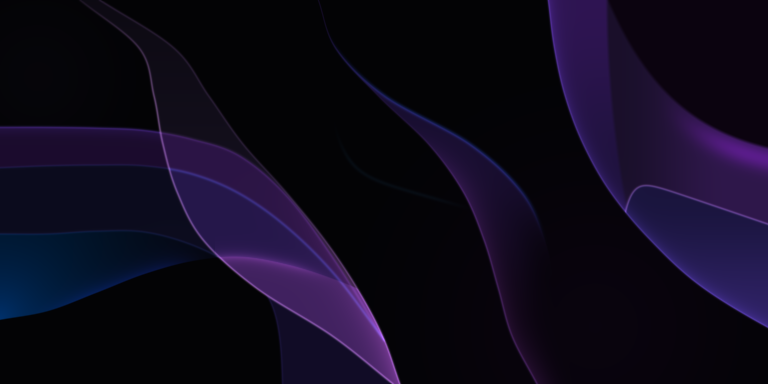
Write a Shadertoy shader that draws this background.

```glsl
// Translucent violet and blue silk ribbons flowing over a near-black backdrop.

// Smooth curve through nine values spaced an eighth of the height apart.
float spline(float t, float k[9]) {
    float s = clamp(t * 8.0, 0.0, 8.0);
    int i = min(int(s), 7);
    float f = s - float(i);
    float a = k[i], b = k[i + 1];
    float before = i > 0 ? k[i - 1] : 2.0 * a - b;
    float after = i < 7 ? k[i + 2] : 2.0 * b - a;
    float m = 0.5 * (b - before), n = 0.5 * (after - a);
    return a + f * (m + f * (3.0 * (b - a) - 2.0 * m - n + f * (2.0 * (a - b) + m + n)));
}

// Turns a gap measured along one axis into a distance across the slope.
float acrossSlope(float gap, float slope) {
    return gap * inversesqrt(1.0 + slope * slope);
}

float splineDistance(float along, float across, float k[9]) {
    const float e = 0.004;
    float slope = (spline(along + e, k) - spline(along - e, k)) / (2.0 * e);
    return acrossSlope(across - spline(along, k), slope);
}

float cover(float d) {
    float soft = 1.0 / iResolution.y;
    return smoothstep(-soft, soft, d);
}

float glow(float d, float width) {
    return exp(-d * d / (width * width));
}

// Fades in from a to b and out again from c to d.
float span(float v, float a, float b, float c, float d) {
    return smoothstep(a, b, v) * (1.0 - smoothstep(c, d, v));
}

vec3 leftRibbon(vec3 col, vec2 p) {
    float left = splineDistance(p.y, p.x, float[9](.208, .362, .401, .424, .461, .529, .667, .865, 1.023));
    float right = splineDistance(p.y, p.x, float[9](.260, .453, .544, .633, .745, .846, .930, .997, 1.042));
    float crest = splineDistance(p.x, p.y, float[9](.331, .331, .333, .339, .362, .406, .513, .682, .885));
    float fold = splineDistance(p.x, p.y, float[9](.437, .432, .430, .432, .453, .505, .594, .719, .885));
    float pool = splineDistance(p.x, p.y, float[9](.609, .609, .602, .604, .638, .700, .780, .870, .960));
    float hem = splineDistance(p.x, p.y, float[9](.833, .810, .763, .714, .680, .669, .690, .729, .781));
    float outside = cover(-left), inside = cover(left) * cover(-right);

    // Horizontal waves beside the ribbon
    float shade = 1.0 - smoothstep(0.1, 0.6, p.x);
    vec3 wave = mix(vec3(.105, .045, .175), vec3(.045, .045, .115), cover(fold));
    vec3 water = mix(vec3(.022, .022, .06), vec3(.0, .06, .12), shade);
    water += vec3(.0, .13, .30) * exp(-6.0 * length(p - vec2(0.0, .83)));
    wave = mix(wave, water, cover(pool));
    wave += vec3(.03, .02, .07) * glow(crest, .02);
    wave += vec3(.02, .04, .18) * exp(-abs(hem) / .02) * span(p.x, .05, .25, .4, .55);
    col = mix(col, wave, outside * cover(crest) * cover(-hem));
    col += vec3(.10, .06, .20) * glow(crest, .0035) * outside;
    col += vec3(.03, .04, .10) * (glow(fold, .003) + glow(pool, .003)) * outside;

    // Dim tail below the waves
    float decay = .169 * exp(-max(p.y - .667, 0.0) / .073);
    float tail = acrossSlope(p.x - .737 + decay, decay / .073);
    float tailMask = cover(tail) * outside * cover(hem) * step(.667, p.y);
    col = mix(col, vec3(.065, .048, .15), tailMask);
    col += vec3(.04, .03, .09) * glow(tail, .003) * outside * step(.667, p.y);

    // Ribbon body, tinted where it overlaps the waves
    vec3 silk = vec3(.075, .058, .11) * (0.65 + 0.8 * p.y);
    silk = mix(silk, vec3(.17, .08, .27), cover(crest));
    silk = mix(silk, vec3(.145, .09, .29), cover(fold));
    silk = mix(silk, vec3(.25, .13, .37), cover(hem));
    float lower = smoothstep(.42, .9, p.y);
    silk += vec3(.20, .09, .19) * exp(-abs(right) / .035) * lower;
    silk += vec3(.18, .08, .20) * exp(-abs(hem) / .012) * step(.56, p.x) * (1.0 - smoothstep(.75, .9, p.x));
    silk += vec3(.07, .09, .22) * glow(fold, .004) + vec3(.09, .05, .13) * glow(crest, .004);
    col = mix(col, silk, inside);
    col += vec3(.32, .22, .36) * glow(left, .003) * smoothstep(-.15, .35, p.y);
    return col + vec3(.25, .17, .30) * glow(right, .003) * (0.4 + 0.6 * lower);
}

vec3 middleRibbon(vec3 col, vec2 p) {
    float left = splineDistance(p.y, p.x, float[9](.828, .872, .984, 1.115, 1.206, 1.260, 1.297, 1.333, 1.398));
    float right = splineDistance(p.y, p.x, float[9](.830, .876, 1.003, 1.224, 1.359, 1.419, 1.445, 1.471, 1.510));
    float dim = 1.0 - smoothstep(.35, .85, p.y);
    vec3 silk = mix(vec3(.035, .012, .055), vec3(.095, .055, .19), dim);
    silk += vec3(.11, .045, .13) * exp(-abs(left) / .035) * smoothstep(.3, .5, p.y);
    float edge = mix(cover(-right), smoothstep(.0, .09, -right), smoothstep(.5, .75, p.y));
    col = mix(col, silk, cover(left) * edge);
    col += vec3(.05, .09, .25) * glow(right, .005) * span(p.y, .05, .3, .45, .65);
    col += vec3(.13, .07, .18) * glow(left, .003) * smoothstep(.1, .65, p.y);

    // Faint thread left of the ribbon
    float x = max(p.x - .885, -.05);
    float bend = .078 * exp(-x / .036);
    float thread = acrossSlope(p.y - .448 - .28 * x + bend, .28 + bend / .036);
    return col + vec3(.012, .035, .05) * glow(thread, .005) * span(p.x, .86, .92, 1.1, 1.25);
}

vec3 rightVeil(vec3 col, vec2 p) {
    float rim = splineDistance(p.y, p.x, float[9](1.427, 1.443, 1.471, 1.518, 1.589, 1.693, 1.831, 2.04, 2.30));
    float seam = p.x - 1.581 - .174 * p.y * p.y;
    float x = max(p.x - 1.583, -.1);
    float drop = .43 * exp(-x / .185);
    float hollow = acrossSlope(p.y - .43 + drop, drop / .185);
    x = max(p.x - 1.63, -.05);
    float curl = .089 * exp(-x / .021);
    float lobe = acrossSlope(p.y - .458 - .34 * x - curl, .34 - curl / .021);

    // Sheet, dark hollow above it and blue lobe below it
    vec3 sheet = mix(vec3(.10, .06, .165), vec3(.18, .09, .29), smoothstep(1.6, 1.9, p.x));
    sheet += vec3(.17, .02, .25) * glow(hollow - .03, .03) * smoothstep(1.7, 1.95, p.x);
    sheet = mix(vec3(.045, .012, .06), sheet, smoothstep(-.006, .006, hollow));
    vec3 strip = mix(vec3(.18, .08, .32), vec3(.12, .07, .24), smoothstep(0.0, .5, p.y));
    sheet = mix(strip, sheet, smoothstep(-.006, .006, seam));
    vec3 blue = mix(vec3(.10, .08, .24), vec3(.18, .13, .39), smoothstep(.5, .85, p.y));
    sheet = mix(sheet, blue, cover(lobe));
    sheet += vec3(.22, .15, .27) * glow(lobe, .003) * step(1.625, p.x);
    sheet += vec3(.08, .05, .17) * exp(-abs(rim) / .015);
    return mix(col, sheet, cover(rim)) + vec3(.10, .07, .18) * glow(rim, .003);
}

void mainImage(out vec4 fragColor, in vec2 fragCoord) {
    // Height is one unit; y runs downward from the top edge
    vec2 p = vec2(fragCoord.x, iResolution.y - fragCoord.y) / iResolution.y;
    vec3 col = vec3(.010, .010, .018);
    col += vec3(.025, .004, .035) * glow(length(p - vec2(1.55, .85)), .42);
    col += vec3(.012, .010, .018) * glow(length(p - vec2(.1, .2)), .2);
    col = leftRibbon(col, p);
    col = middleRibbon(col, p);
    col = rightVeil(col, p);
    fragColor = vec4(col, 1.0);
}
```
